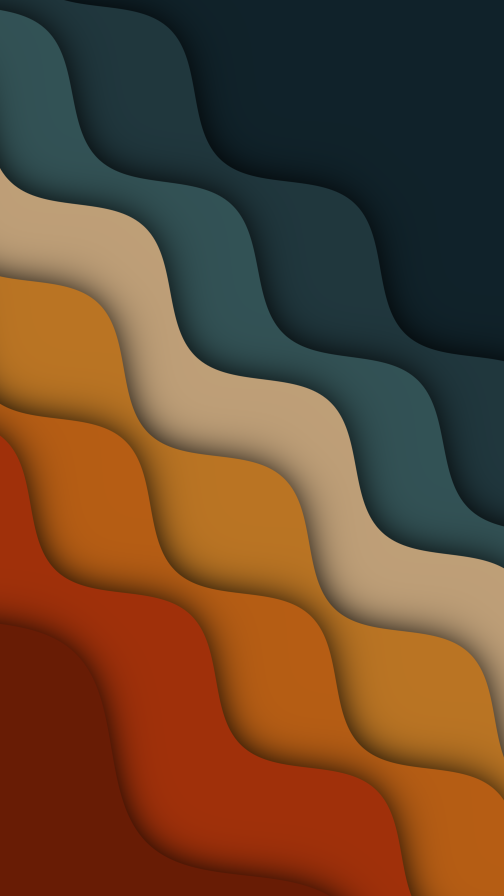
A Shadertoy shader for this background:

```glsl
// Stacked paper-cut waves that descend diagonally from dark teal to deep red.
// Each sheet is bounded by a sine in a tilted frame, is painted over the one
// before it, and drops a soft shadow up and to the right. Unit: canvas height.

const float TAU = 6.2831853;
const vec2 DOWNHILL = vec2(0.7274, -0.6862);   // direction the waves run
const vec2 OUTWARD = vec2(0.6862, 0.7274);     // direction the shadows fall
const float SHADOW_BLUR = 0.0195;
const float SHADOW_STRENGTH = 0.96;
const float SHEET_COUNT = 7.0;

const vec3 BACKDROP = vec3(0.063, 0.133, 0.163);

const vec3 SHEET_COLOURS[7] = vec3[7](
    vec3(0.125, 0.215, 0.240),   // slate
    vec3(0.198, 0.320, 0.333),   // teal
    vec3(0.745, 0.622, 0.468),   // sand
    vec3(0.728, 0.455, 0.138),   // ochre
    vec3(0.712, 0.365, 0.080),   // orange
    vec3(0.628, 0.190, 0.040),   // rust
    vec3(0.408, 0.108, 0.020)    // maroon
);

// Per sheet: mean height, crest position, wavelength, amplitude
const vec4 SHEET_WAVES[7] = vec4[7](
    vec4( 0.0729, 0.159, 0.2846, 0.0335),
    vec4(-0.0212, 0.060, 0.2846, 0.0325),
    vec4(-0.1065, 0.006, 0.2846, 0.0330),
    vec4(-0.2044, 0.027, 0.2846, 0.0335),
    vec4(-0.2956, 0.154, 0.2846, 0.0335),
    vec4(-0.3867, 0.056, 0.2846, 0.0335),
    vec4(-0.5221, 0.560, 0.4140, 0.0495)
);

// Approximate signed distance to a wave edge, positive outside the sheet
float waveDistance(vec2 p, vec4 wave, float flatten) {
    float k = TAU / wave.z;
    float phase = k * (p.x - wave.y);
    float amplitude = wave.w * flatten;
    float slope = amplitude * k * sin(phase);
    return (p.y - wave.x - amplitude * cos(phase)) / sqrt(1.0 + slope * slope);
}

// Shadow of a blurred edge: the blur also flattens the wave
float shadowAmount(vec2 p, vec4 wave) {
    float blurPhase = TAU / wave.z * SHADOW_BLUR;
    float d = waveDistance(p, wave, exp(-0.5 * blurPhase * blurPhase));
    return SHADOW_STRENGTH / (1.0 + exp(1.702 * d / SHADOW_BLUR));
}

void mainImage(out vec4 fragColor, in vec2 fragCoord) {
    // Tilted frame with its origin at the top left corner
    vec2 corner = fragCoord / iResolution.y - vec2(0.0, 1.0);
    vec2 p = vec2(dot(corner, DOWNHILL), dot(corner, OUTWARD));
    float pixel = 1.0 / iResolution.y;

    // Paint the sheets from back to front
    vec3 colour = BACKDROP;
    for (int i = 0; i < int(SHEET_COUNT); i++) {
        vec4 wave = SHEET_WAVES[i];
        float cover = smoothstep(0.7 * pixel, -0.7 * pixel, waveDistance(p, wave, 1.0));
        colour *= 1.0 - shadowAmount(p, wave);
        colour = mix(colour, SHEET_COLOURS[i], cover);
    }
    fragColor = vec4(colour, 1.0);
}
```
